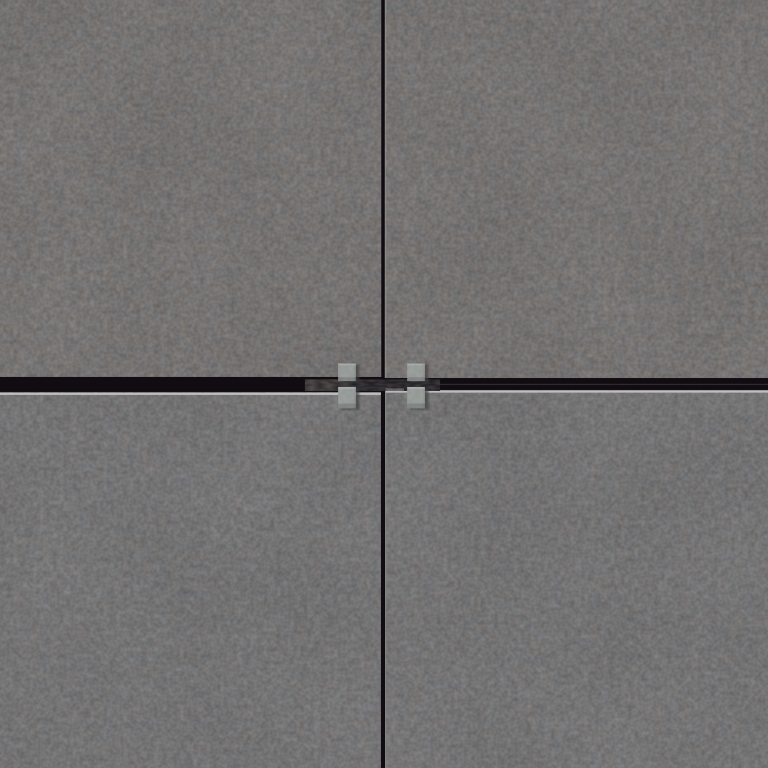
This texture is drawn by a WebGL 2 fragment shader. Its source:

```glsl
#version 300 es
precision highp float;
// Four grey cladding panels, two across and two down, split by dark joints.
// Joints, pale lips and metal clips are soft-edged boxes layered over
// panels that are speckled with several scales of gradient noise.

uniform vec2 u_resolution;
out vec4 fragColor;

vec2 hashGradient(vec2 cell) {
  vec3 q = fract(cell.xyx * vec3(0.1031, 0.1030, 0.0973));
  q += dot(q, q.yzx + 33.33);
  float angle = 6.2832 * fract((q.x + q.y) * q.z);
  return vec2(cos(angle), sin(angle));
}

float gradientNoise(vec2 p) {
  vec2 i = floor(p), f = p - i;
  vec2 s = f * f * f * (f * (f * 6.0 - 15.0) + 10.0);
  vec2 e = vec2(1.0, 0.0);
  float a = dot(hashGradient(i), f);
  float b = dot(hashGradient(i + e), f - e);
  float c = dot(hashGradient(i + e.yx), f - e.yx);
  float d = dot(hashGradient(i + 1.0), f - 1.0);
  return mix(mix(a, b, s.x), mix(c, d, s.x), s.y);
}

// Coverage of an axis-aligned box whose edges fade over the given width.
float box(vec2 p, vec2 center, vec2 halfSize, float soft) {
  vec2 d = abs(p - center) - halfSize;
  float dist = length(max(d, 0.0)) + min(max(d.x, d.y), 0.0);
  return 1.0 - smoothstep(-soft, soft, dist);
}

vec3 panelSurface(vec2 p) {
  vec2 panel = floor(p * 2.0);
  vec2 q = p + panel * 3.7;
  float grain = 0.055 * gradientNoise(q * 230.0)
              + 0.050 * gradientNoise(q * 120.0 + 17.0)
              + 0.020 * gradientNoise(q * 45.0 + 5.0);
  float cloud = 0.022 * gradientNoise(q * 7.0 + 9.0);
  float warmth = 0.014 * gradientNoise(q * 60.0 + 31.0);
  vec3 base = mix(vec3(0.455, 0.452, 0.455), vec3(0.459, 0.450, 0.447), panel.y);
  return base + grain + cloud + warmth * vec3(1.0, 0.0, -1.0);
}

void main() {
  vec2 p = gl_FragCoord.xy / u_resolution;
  float aa = max(0.0007, 0.6 / min(u_resolution.x, u_resolution.y));
  float right = step(0.4987, p.x);
  float upper = step(0.5, p.y);
  vec3 jointDark = vec3(0.065, 0.048, 0.065);
  vec3 color = panelSurface(p);

  // Lit top edge of the lower panels, a little higher on the right.
  float lipY = mix(0.4872, 0.4902, right);
  vec3 lipColor = vec3(0.75, 0.74, 0.74);
  color = mix(color, lipColor, box(p, vec2(0.5, lipY), vec2(1.0, 0.0014), aa));

  // Vertical joint with a faint bright arris on its right.
  vec3 arris = vec3(0.57, 0.56, 0.57);
  color = mix(color, arris, 0.75 * box(p, vec2(0.5022, 0.5), vec2(0.0007, 1.0), aa));
  float gapHalf = mix(0.0027, 0.0022, upper);
  color = mix(color, jointDark, box(p, vec2(0.4987, 0.5), vec2(gapHalf, 1.0), aa));

  // Horizontal joint, wider on the left, with a thin ledge on the right.
  vec2 gapSpan = mix(vec2(0.4994, 0.0098), vec2(0.5, 0.0078), right);
  color = mix(color, jointDark, box(p, vec2(0.5, gapSpan.x), vec2(1.0, gapSpan.y), aa));
  float ledge = box(p, vec2(0.79, 0.4995), vec2(0.22, 0.0008), aa);
  color = mix(color, vec3(0.23, 0.21, 0.24), 0.7 * ledge);

  // Scuffed rail behind the clips.
  float scuff = gradientNoise(p * vec2(90.0, 260.0));
  float rail = box(p, vec2(0.485, 0.4985), vec2(0.088, 0.0075), aa);
  vec3 railColor = mix(vec3(0.25, 0.235, 0.235), vec3(0.18, 0.17, 0.185),
                       smoothstep(0.43, 0.47, p.x)) + 0.11 * scuff;
  color = mix(color, railColor, rail);
  float strap = box(p, vec2(0.514, 0.4925), vec2(0.012, 0.0018), aa);
  color = mix(color, vec3(0.48, 0.47, 0.48) + 0.15 * scuff, 0.7 * strap);

  // Two pairs of clips, each casting a short shadow down and to the right.
  for (int i = 0; i < 4; i++) {
    float column = float(i % 2), row = float(i / 2);
    vec2 center = vec2(mix(0.4518, 0.5417, column), mix(0.4822, 0.5152, row));
    vec2 halfSize = vec2(0.0115, mix(0.0140, 0.0115, row));
    float shadow = box(p, center + vec2(0.0045, -0.0015), halfSize, 0.003);
    color = mix(color, vec3(0.24, 0.235, 0.24), 0.65 * shadow);

    vec2 local = (p - center) / halfSize;
    float foldShade = smoothstep(-0.45, -0.65, local.y);
    float rim = smoothstep(0.72, 0.9, local.y);
    vec3 metal = vec3(0.595, 0.615, 0.605) + 0.03 * gradientNoise(p * 150.0);
    metal += 0.06 * rim - 0.09 * foldShade - 0.03 * smoothstep(0.6, 0.95, local.x);
    color = mix(color, metal, box(p, center, halfSize, aa));
  }

  fragColor = vec4(color, 1.0);
}
```
